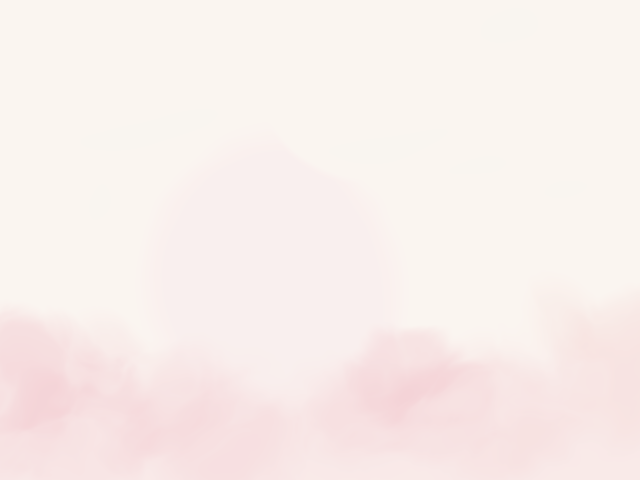
Give the GLSL for this background, as a WebGL 2 fragment shader.

```glsl
#version 300 es
precision highp float;
// Pale watercolour sky with a blush wash above a bank of soft pink clouds.

uniform vec2 u_resolution;
out vec4 fragColor;

const vec3 CREAM = vec3(0.982, 0.962, 0.943);
const vec3 GREY_WASH = vec3(0.962, 0.956, 0.937);
const vec3 BLUSH = vec3(0.978, 0.937, 0.932);
const vec3 MIST = vec3(0.974, 0.908, 0.906);
const vec3 ROSE = vec3(0.952, 0.800, 0.822);
const vec3 PEACH = vec3(0.962, 0.850, 0.840);

// Cloud puffs: centre x, centre y, radius, strength
const int PUFFS = 11;
const vec4 PUFF[PUFFS] = vec4[](
  vec4(0.22, 0.29, 0.09, 0.16), vec4(1.17, 0.33, 0.11, 0.22),
  vec4(1.32, 0.24, 0.18, 0.32), vec4(0.36, 0.17, 0.13, 0.24),
  vec4(0.02, 0.18, 0.20, 0.44), vec4(0.18, 0.11, 0.16, 0.38),
  vec4(0.48, 0.08, 0.16, 0.30), vec4(1.05, 0.12, 0.17, 0.30),
  vec4(0.84, 0.22, 0.12, 0.38), vec4(0.76, 0.13, 0.14, 0.28),
  vec4(0.92, 0.14, 0.12, 0.42));

// Faint brush strokes: centre x, centre y, half width, half height
const int STROKES = 6;
const vec4 STROKE[STROKES] = vec4[](
  vec4(0.99, 0.64, 0.11, 0.035), vec4(1.18, 0.61, 0.10, 0.040),
  vec4(0.30, 0.73, 0.28, 0.060), vec4(0.80, 0.70, 0.24, 0.050),
  vec4(0.21, 0.58, 0.04, 0.080), vec4(1.07, 0.94, 0.12, 0.070));

vec2 hash2(vec2 cell) {
  vec2 q = vec2(dot(cell, vec2(127.1, 311.7)), dot(cell, vec2(269.5, 183.3)));
  return fract(sin(q) * 43758.55);
}

// Smoothed cellular noise, high at the cell centres
float cellular(vec2 p) {
  vec2 cell = floor(p), f = p - cell;
  float sum = 0.0;
  for (int y = -1; y <= 1; y++)
    for (int x = -1; x <= 1; x++) {
      vec2 o = vec2(x, y);
      vec2 d = o + hash2(cell + o) - f;
      sum += exp(-7.0 * dot(d, d));
    }
  return clamp(1.0 + log(sum + 0.001) / 5.0, 0.0, 1.2);
}

float billow(vec2 p) {
  float sum = 0.0, amp = 0.5;
  for (int i = 0; i < 4; i++) {
    sum += amp * cellular(p);
    p = mat2(1.6, 1.2, -1.2, 1.6) * p + 3.7;
    amp *= 0.5;
  }
  return sum;
}

// Layered sines that bend coordinates
vec2 waves(vec2 p) {
  vec2 w = vec2(0.0);
  float amp = 0.5;
  for (int i = 0; i < 4; i++) {
    w += amp * sin(p.yx + vec2(1.3, 4.1) * float(i + 1));
    p = mat2(1.5, 1.1, -1.1, 1.5) * p + w;
    amp *= 0.5;
  }
  return w;
}

// Coverage of an ellipse whose border fades inward by softness
float wash(vec2 p, vec2 centre, vec2 radii, float softness) {
  return 1.0 - smoothstep(1.0 - softness, 1.0, length((p - centre) / radii));
}

vec3 paintSky(vec2 p, vec2 bend) {
  vec3 colour = CREAM;
  for (int i = 0; i < STROKES; i++) {
    vec4 s = STROKE[i];
    vec2 q = p + bend * 0.02 - vec2(0.0, 0.15 * (p.x - s.x));
    colour = mix(colour, GREY_WASH, 0.24 * wash(q, s.xy, s.zw, 0.75));
  }
  // Blush wash with a curved bite at its upper right
  float blush = wash(p + bend * 0.025, vec2(0.57, 0.41), vec2(0.30, 0.35), 0.25);
  float bite = length(p + bend * 0.008 - vec2(0.73, 0.82)) - 0.185;
  blush *= smoothstep(-0.008, 0.012, bite);
  return mix(colour, BLUSH, 0.92 * blush);
}

vec3 paintClouds(vec3 colour, vec2 p, vec2 bend) {
  float lumps = billow(p * 7.0 + bend * 0.4) - 0.65;
  float patches = billow(p * 4.0 + bend * 0.6 + 9.0);
  float density = mix(0.45, 1.15, smoothstep(0.42, 0.85, patches));

  // Mist rises at both sides and dips near the middle
  float top = 0.22 + 0.20 * pow(abs(p.x - 0.60), 1.5) + 0.10 * lumps;
  float mist = 1.0 - smoothstep(top - 0.12, top + 0.06, p.y);
  colour = mix(colour, MIST, 0.85 * mist);

  for (int i = 0; i < PUFFS; i++) {
    vec4 puff = PUFF[i];
    vec2 q = p + bend * 0.018;
    float radius = puff.z * (1.0 + 0.55 * lumps);
    float softness = mix(0.75, 0.38, smoothstep(0.2, 0.4, puff.w));
    float cover = wash(q, puff.xy, vec2(radius * 1.08, radius), softness);
    vec3 tint = mix(ROSE, PEACH, smoothstep(0.95, 1.15, puff.x));
    colour = mix(colour, tint, puff.w * density * cover);
  }
  return colour;
}

void main() {
  vec2 p = gl_FragCoord.xy / u_resolution.y;
  vec2 bend = waves(p * 13.0);
  fragColor = vec4(paintClouds(paintSky(p, bend), p, bend), 1.0);
}
```
